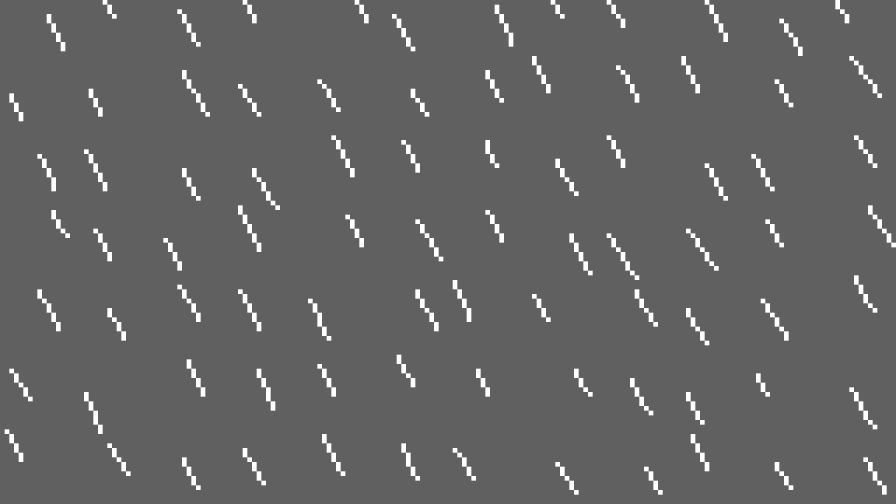
This pattern is drawn by a Shadertoy shader. Its source:

```glsl
// Slanted white rain dashes on flat grey, drawn as coarse square blocks.
// Each tile of a jittered lattice holds one dash, rasterised on a block grid;
// block borders are blended by the area each screen pixel covers.

const float BLOCKS_ACROSS = 192.0;   // blocks over the canvas width
const float TILE = 16.0;             // blocks per lattice tile
const vec3 GREY = vec3(0.378);
const vec3 WHITE = vec3(1.0);

vec3 hash3(vec2 p) {
    vec3 q = fract(p.xyx * vec3(0.1031, 0.1030, 0.0973) + 0.37);
    q += dot(q, q.yxz + 33.33);
    return fract((q.xxy + q.yzz) * q.zyx);
}

// 1 if the block lies on the stepped dash through center, else 0.
float dash(vec2 block, vec2 center, float slope, float height) {
    float rise = block.y + 0.5 - center.y;
    float column = floor(center.x - slope * rise);
    float inRow = step(abs(rise), 0.5 * height);
    return inRow * step(abs(block.x - column), 0.5);
}

// Dashes of the surrounding tiles, evaluated for one block.
float rain(vec2 block) {
    vec2 home = floor(block / TILE);
    float lit = 0.0;
    for (int j = -1; j <= 1; j++) {
        for (int i = -1; i <= 1; i++) {
            vec2 tile = home + vec2(i, j);
            vec3 place = hash3(tile + 17.0);
            vec3 shape = hash3(tile + 71.0);
            vec2 center = (tile + mix(vec2(0.2), vec2(0.8), place.xy)) * TILE;
            // Dashes lean a little more towards the right.
            float lean = 0.12 * smoothstep(0.55, 1.0, center.x / BLOCKS_ACROSS);
            float slope = mix(0.42, 0.60, shape.x) + lean;
            float height = mix(5.8, 10.0, shape.y);
            lit = max(lit, dash(block, center, slope, height));
        }
    }
    return lit;
}

// Area-weighted blend of the four blocks around the nearest block corner.
float smoothRain(vec2 p, float pixelSize) {
    vec2 corner = floor(p + 0.5);
    vec2 w = clamp((p - corner) / pixelSize + 0.5, 0.0, 1.0);
    float below = mix(rain(corner - 1.0), rain(corner - vec2(0.0, 1.0)), w.x);
    float above = mix(rain(corner - vec2(1.0, 0.0)), rain(corner), w.x);
    return mix(below, above, w.y);
}

void mainImage(out vec4 fragColor, in vec2 fragCoord) {
    float pixelSize = BLOCKS_ACROSS / iResolution.x;
    float lit = smoothRain(fragCoord * pixelSize, pixelSize);
    fragColor = vec4(mix(GREY, WHITE, lit), 1.0);
}
```
